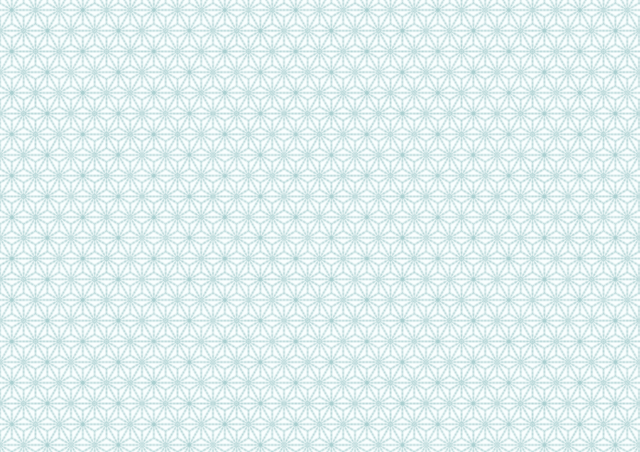
Write a Shadertoy shader that draws this pattern.

```glsl
#define REPEATS_ACROSS 27.04
#define ROW_STEP 0.875
#define ANCHOR vec2(0.1849, 0.2422)
#define LINE_WIDTH 0.072
#define SOFTNESS 0.035
#define STITCHES 7.0
#define STITCH_FILL 0.62
#define GAP_INK 0.5
#define KNOT_RADIUS 0.1
#define WEAR 0.2
#define PAPER vec3(0.978, 0.998, 0.998)
#define INK vec3(0.665, 0.81, 0.815)

const float PI = 3.14159265;
const float ROOT3 = 1.7320508;

vec2 hashGradient(vec2 cell) {
    vec2 h = vec2(dot(cell, vec2(127.1, 311.7)), dot(cell, vec2(269.5, 183.3)));
    return 2.0 * fract(sin(h) * 43758.5) - 1.0;
}

float gradientNoise(vec2 p) {
    vec2 i = floor(p), f = fract(p);
    vec2 u = f * f * f * (f * (f * 6.0 - 15.0) + 10.0);
    vec2 e = vec2(0.0, 1.0);
    float low = mix(dot(hashGradient(i), f),
                    dot(hashGradient(i + e.yx), f - e.yx), u.x);
    float high = mix(dot(hashGradient(i + e.xy), f - e.xy),
                     dot(hashGradient(i + e.yy), f - e.yy), u.x);
    return mix(low, high, u.y);
}

// Closest node of a triangular lattice with unit side
vec2 nearestNode(vec2 p) {
    vec2 period = vec2(1.0, ROOT3);
    vec2 a = floor(p / period + 0.5) * period;
    vec2 b = (floor(p / period) + 0.5) * period;
    return distance(p, a) < distance(p, b) ? a : b;
}

// Soft inside of a shape with signed distance d
float fill(float d, float pixel) {
    float blur = SOFTNESS + 0.5 * pixel;
    return 1.0 - smoothstep(-blur, blur, d);
}

void mainImage(out vec4 fragColor, in vec2 fragCoord) {
    // Lattice space, measured from the top left in canvas widths
    vec2 canvas = vec2(fragCoord.x, iResolution.y - fragCoord.y) / iResolution.x;
    vec2 p = (canvas - ANCHOR) * REPEATS_ACROSS;
    p.y *= 0.5 * ROOT3 / ROW_STEP;
    float pixel = REPEATS_ACROSS / iResolution.x;

    vec2 node = nearestNode(p);
    vec2 local = p - node;
    float radius = length(local);

    // Twelve rays: even ones join nodes, odd ones reach triangle centres
    float angle = radius > 0.0 ? atan(local.y, local.x) : 0.0;
    float ray = floor(angle / (PI / 6.0) + 0.5);
    float offset = angle - ray * PI / 6.0;
    float along = radius * cos(offset);
    float across = radius * abs(sin(offset));
    bool isSpoke = mod(ray, 2.0) > 0.5;

    // Running stitch, centred on both kinds of line end
    float density = isSpoke ? STITCHES * 0.5 * ROOT3 : STITCHES;
    float stitch = (abs(fract(along * density) - 0.5) - 0.5 * STITCH_FILL) / density;
    float thread = 0.88 * fill(across - 0.5 * LINE_WIDTH, pixel);
    thread *= mix(GAP_INK, 1.0, fill(stitch, pixel));

    // Every third node carries a heavier knot
    float row = floor(node.y / (0.5 * ROOT3) + 0.5);
    float phase = (node.x - 1.5 * row) / 3.0;
    bool isHeavy = abs(phase - floor(phase + 0.5)) < 0.1;
    float knotRadius = KNOT_RADIUS * (isHeavy ? 1.0 : 0.5);
    float knot = (isHeavy ? 1.0 : 0.8) * fill(radius - knotRadius, pixel);

    // Uneven printing
    float wear = 1.0 + WEAR * (gradientNoise(p * 5.0) + 0.5 * gradientNoise(p * 0.7));
    float ink = clamp(max(thread, knot) * wear, 0.0, 1.0);
    fragColor = vec4(mix(PAPER, INK, ink), 1.0);
}
```
